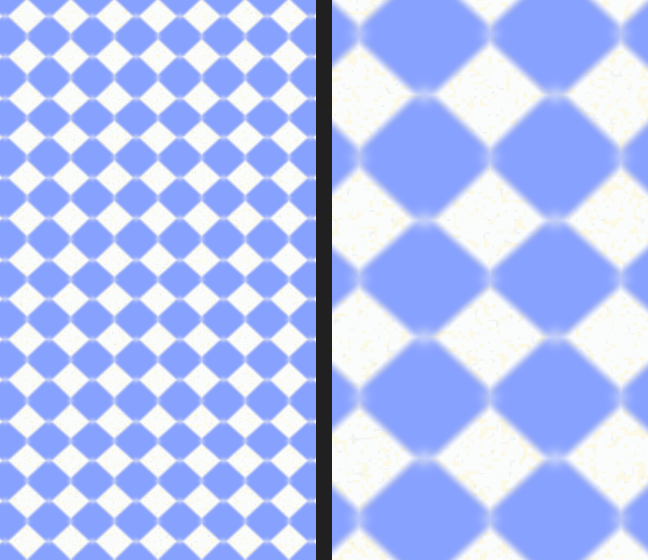
Left, the full canvas; right, a detail of the centre.
Give the GLSL for this pattern, as a WebGL 1 fragment shader.

```glsl
precision highp float;
// Harlequin check: soft white diamonds on periwinkle blue, joined at their tips
// by pale smudges. Each cell is an L1 distance field; every fourth row sits a
// little low, and fine cream and grey specks wear the white.

uniform vec2 u_resolution;

const vec2 REPEATS = vec2(7.24, 13.863);   // cells across and down
const float FIRST_ROW = 0.402;             // centre of the top row, in cells
const float ROW_SLIP = 0.037;              // drop of every fourth row, in cells
const vec2 SPECK_GRID = vec2(216.0, 384.0);

const vec3 BLUE = vec3(0.53, 0.63, 1.00);
const vec3 DUSTY_BLUE = vec3(0.60, 0.67, 0.95);
const vec3 WHITE = vec3(0.985, 0.992, 0.992);
const vec3 CREAM = vec3(0.99, 0.975, 0.90);
const vec3 GREY = vec3(0.93, 0.94, 0.94);

float hash(vec2 p) {
  return fract(sin(dot(p, vec2(127.1, 311.7))) * 43758.55);
}

float valueNoise(vec2 p) {
  vec2 i = floor(p);
  vec2 f = smoothstep(0.0, 1.0, fract(p));
  float low = mix(hash(i), hash(i + vec2(1.0, 0.0)), f.x);
  float high = mix(hash(i + vec2(0.0, 1.0)), hash(i + vec2(1.0)), f.x);
  return mix(low, high, f.y);
}

// Smoothly lowers the third row in each group of four.
float slipRow(float row) {
  float nearThird = 1.0 - min(abs(mod(row, 4.0) - 2.0), 1.0);
  return row - ROW_SLIP * smoothstep(0.0, 1.0, nearThird);
}

// Position within a cell, with the diamond centred on zero.
vec2 cellPosition(vec2 uv) {
  float column = (uv.x - 0.5) * REPEATS.x;
  float row = slipRow((1.0 - uv.y) * REPEATS.y - FIRST_ROW);
  return fract(vec2(column, row) + 0.5) - 0.5;
}

float spot(vec2 offset, float radius) {
  return exp(-dot(offset, offset) / (radius * radius));
}

// Pale smudges where neighbouring tips meet.
float tipGlow(vec2 cell) {
  vec2 q = abs(cell);
  return 0.46 * spot(q - vec2(0.5, 0.0), 0.075)
       + 0.36 * spot(q - vec2(0.0, 0.5), 0.070);
}

// White paper with specks that gather towards the diamond's rim.
vec3 speckledWhite(vec2 uv, float reach) {
  vec2 grid = uv * SPECK_GRID;
  float rim = smoothstep(0.4, 0.75, reach);
  float cream = smoothstep(0.66, 0.86, valueNoise(grid) + 0.12 * rim);
  float grey = smoothstep(0.80, 0.95, valueNoise(grid + 57.3));
  return mix(mix(WHITE, CREAM, cream), GREY, 0.7 * grey);
}

void main() {
  vec2 uv = gl_FragCoord.xy / u_resolution;
  vec2 cell = cellPosition(uv);
  float reach = 2.0 * (abs(cell.x) + abs(cell.y));   // 1 on the cell's diamond

  // Soft edge, never narrower than about a pixel.
  vec2 pixel = REPEATS / u_resolution;
  float softness = max(0.13, pixel.x + pixel.y);
  float diamond = 1.0 - smoothstep(0.87 - softness, 0.87 + softness, reach);
  float cover = 1.0 - (1.0 - diamond) * (1.0 - tipGlow(cell));

  // The blue turns slightly dusty beside the white.
  float fringe = 1.0 - smoothstep(0.92, 1.08, reach);
  vec3 ground = mix(BLUE, DUSTY_BLUE, 0.6 * fringe);
  vec3 color = mix(ground, speckledWhite(uv, reach), cover);
  gl_FragColor = vec4(color, 1.0);
}
```
